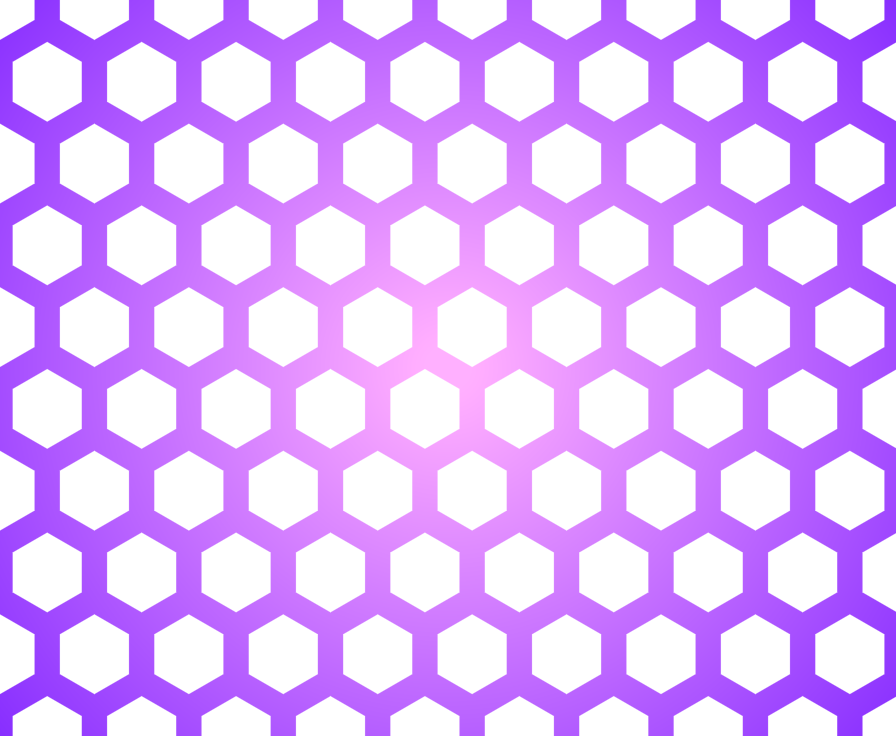
This pattern is drawn by a Shadertoy shader. Its source:

```glsl
// White hexagonal holes in staggered rows over a pink to violet radial gradient.

// Distance to a pointy-top hexagon, negative inside
float hexagon(vec2 p, float apothem) {
    p = abs(p);
    return max(p.x, dot(p, vec2(0.5, 0.8660254))) - apothem;
}

void mainImage(out vec4 fragColor, in vec2 fragCoord) {
    vec2 uv = fragCoord / iResolution.y;
    float pixel = 1.0 / iResolution.y;

    // Staggered lattice: nine row pitches fill the height
    float rowPitch = 1.0 / 9.0;
    float columnPitch = rowPitch / 0.8660254;
    float row = round(uv.y / rowPitch);
    float shift = 0.5 * (1.0 - mod(row, 2.0));
    vec2 local = vec2((fract(uv.x / columnPitch - shift + 0.5) - 0.5) * columnPitch,
                      uv.y - row * rowPitch);

    // Circular gradient from the middle to the corners
    vec2 center = 0.5 * iResolution.xy / iResolution.y;
    float radius = distance(uv, center);
    float blend = clamp((radius - 0.03) / 0.76, 0.0, 1.0);
    vec3 mesh = mix(vec3(1.01, 0.69, 1.0), vec3(0.53, 0.18, 1.0), blend);

    // White holes with smoothed edges
    float d = hexagon(local, 0.366 * columnPitch);
    float hole = 1.0 - smoothstep(-0.75 * pixel, 0.75 * pixel, d);
    fragColor = vec4(clamp(mix(mesh, vec3(1.0), hole), 0.0, 1.0), 1.0);
}
```
